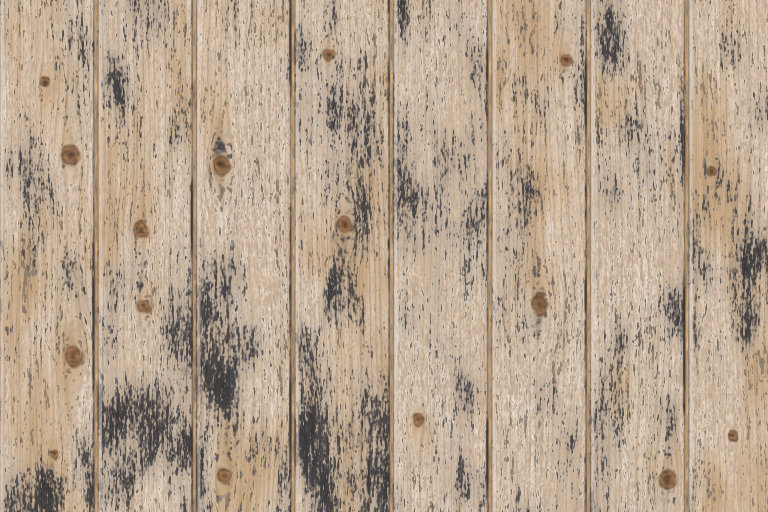
Write a Shadertoy shader that draws this texture.

```glsl
#define PLANKS 7.8
#define FIRST_OFFSET 0.025
#define KNOT_SPACING 1.3
#define KNOT_CHANCE 0.45
#define GROOVE_WIDTH 0.014
#define CHAR_LEVEL 0.97
#define PALE vec3(0.87, 0.82, 0.77)
#define TAN vec3(0.815, 0.725, 0.63)
#define OCHRE vec3(0.775, 0.635, 0.475)
#define GREY vec3(0.49, 0.455, 0.425)
#define CHARCOAL vec3(0.21, 0.205, 0.215)
#define KNOT_BROWN vec3(0.54, 0.38, 0.26)

vec3 hash3(vec2 p) {
    vec3 q = fract(p.xyx * vec3(0.1031, 0.1030, 0.0973));
    q += dot(q, q.yxz + 33.33);
    return fract((q.xxy + q.yzz) * q.zyx);
}

// Cellular noise: soft spots of random sign, one per cell, about -1 to 1
float cellNoise(vec2 p) {
    vec2 cell = floor(p);
    float sum = 0.0;
    for (int j = -1; j <= 1; j++)
    for (int i = -1; i <= 1; i++) {
        vec2 c = cell + vec2(i, j);
        vec3 h = hash3(c + 71.0);
        vec2 d = p - c - h.xy;
        float k = max(1.0 - dot(d, d), 0.0);
        sum += (2.0 * h.z - 1.0) * k * k * k;
    }
    return sum;
}

float stripe(float dist, float halfWidth, float blur) {
    return 1.0 - smoothstep(halfWidth - blur, halfWidth + blur, abs(dist));
}

// Grain lines from layered sines, 0 to 1
float grainLines(float u, float seed) {
    float s = sin(u * 88.0 + 2.5 * sin(u * 13.0 + seed));
    s += 0.8 * sin(u * 191.0 + 2.0 * sin(u * 29.0 + seed * 2.0));
    return smoothstep(-0.4, 1.6, s);
}

void mainImage(out vec4 fragColor, in vec2 fragCoord) {
    // One unit is one plank width
    float px = PLANKS / iResolution.x;
    vec2 q = fragCoord * px + vec2(FIRST_OFFSET, 0.0);
    float id = floor(q.x);
    float across = q.x - id;
    float seed = id * 17.3;
    vec3 plank = hash3(vec2(id, 5.0));

    // Knots push the grain aside
    float u = across, knot = 0.0, halo = 0.0, knotRing = 0.0;
    for (int i = -1; i <= 1; i++) {
        float cell = floor(q.y / KNOT_SPACING) + float(i);
        vec3 h = hash3(vec2(id + 3.0, cell + 40.0));
        if (h.z > KNOT_CHANCE) continue;
        vec2 center = vec2(0.2 + 0.6 * h.x, (cell + 0.2 + 0.6 * h.y) * KNOT_SPACING);
        float radius = mix(0.04, 0.11, h.z / KNOT_CHANCE);
        vec2 d = vec2(across, q.y) - center;
        vec2 stretched = d * vec2(1.0, 0.4) / radius;
        u -= d.x * 0.8 * exp(-0.4 * dot(stretched, stretched));
        float r = length(d * vec2(1.0, 0.9)) / radius;
        r += 0.25 * cellNoise(d / radius * 1.3 + h.xy * 50.0);
        knot = max(knot, 1.0 - smoothstep(0.55, 1.15, r));
        halo = max(halo, exp(-0.6 * dot(stretched, stretched)));
        float rings = stripe(r - 0.8, 0.08, 0.2) + stripe(r, 0.25, 0.25);
        knotRing = max(knotRing, rings);
    }
    u += 0.06 * cellNoise(vec2(across * 1.5 + seed, q.y * 0.4));

    // Noise layers, from long fibres to fine flecks
    float broad = cellNoise(vec2(across * 1.5 + seed + 50.0, q.y * 0.6));
    float cloud = cellNoise(vec2(across * 3.0 + seed + 11.0, q.y * 1.6));
    float streak = cellNoise(vec2(u * 12.0 + seed + 90.0, q.y * 1.3));
    float fibre = cellNoise(vec2(u * 36.0 + seed, q.y * 3.0));
    float scratch = cellNoise(vec2(u * 60.0 + seed, q.y * 13.0));
    float fleck = cellNoise(vec2(u * 64.0 + seed + 7.0, q.y * 34.0));
    float grain = grainLines(u + 0.02 * streak, seed);
    float fine = scratch + 0.8 * fleck;

    // Bare wood with worn whitewash
    float wash = 0.5 + 0.75 * fine + 0.4 * fibre + 0.45 * broad + 0.4 * cloud - 0.15 * grain;
    vec3 color = mix(TAN, PALE, clamp(wash, 0.0, 1.0));
    float sides = smoothstep(2.6, 4.0, abs(q.x - 0.5 * PLANKS));
    float warm = 0.8 * broad + 0.5 * cloud + 0.35 * streak + 0.4 * fibre + 0.45 * fine;
    warm += 0.15 * grain + 0.4 * sides + 0.3 * (plank.x - 0.5) + 0.4 * halo;
    color = mix(color, OCHRE, 0.85 * smoothstep(-0.05, 1.1, warm));
    color *= 1.0 - 0.055 * grain + 0.07 * fine;

    // Sparse dark pores along the fibres
    float pores = 0.8 * scratch + 0.5 * fleck + 0.55 * fibre + 0.3 * streak + 0.3 * cloud;
    color = mix(color, GREY * 0.9, 0.65 * smoothstep(0.4, 0.85, pores));

    // Grey weathering and charred patches, heavier low on the middle-left planks
    float lean = (q.x - 2.9) / 1.7;
    float low = smoothstep(1.9, 0.2, q.y) * exp(-lean * lean);
    float stain = 0.85 * cellNoise(vec2(across * 1.8 + seed + 20.0, q.y * 0.95));
    stain += 0.75 * cellNoise(vec2(across * 4.0 + seed, q.y * 2.1 + 30.0));
    stain += 0.5 * low + 0.25 * (plank.y - 0.5);
    stain += 0.25 * stripe(q.x - 3.5, 0.5, 0.05);
    float frayed = stain + 0.65 * fine + 0.4 * fibre + 0.25 * streak + 0.1 * grain;
    color = mix(color, GREY, 0.62 * smoothstep(0.05, 1.2, frayed));
    float charred = smoothstep(CHAR_LEVEL - 0.4, CHAR_LEVEL + 0.5, frayed);
    vec3 soot = CHARCOAL * (1.0 + 0.3 * fine);
    color = mix(color, soot, 0.93 * charred);

    // Knots
    vec3 knotColor = KNOT_BROWN * (1.0 - 0.4 * min(knotRing, 1.0) + 0.3 * fleck);
    color = mix(color, knotColor, 0.85 * knot);

    // Grooves: pale bevel, thin dark edges, golden bed
    float joint = floor(q.x + 0.5);
    float e = q.x - joint;
    float rough = cellNoise(vec2(joint * 9.0, q.y * 1.1));
    float worn = cellNoise(vec2(joint * 5.0 + 0.5, q.y * 4.0));
    float grit = cellNoise(vec2(q.x * 50.0, q.y * 14.0));
    color = mix(color, PALE, 0.55 * stripe(e - 0.045, 0.016, px));
    float dirt = smoothstep(-0.2, 0.7, rough + 0.4 * worn + 0.3 * grit);
    float edgeWidth = 0.009 + 0.009 * dirt;
    color = mix(color, CHARCOAL, (0.5 + 0.45 * dirt) * stripe(e + 0.021, edgeWidth, px));
    color = mix(color, GREY * 0.75, 0.65 * stripe(e - 0.019, 0.007, px));
    vec3 bed = vec3(0.77, 0.60, 0.42) * (0.95 + 0.15 * worn + 0.15 * grit);
    color = mix(color, bed, 0.9 * stripe(e, GROOVE_WIDTH, px));

    fragColor = vec4(clamp(color, 0.0, 1.0), 1.0);
}
```
